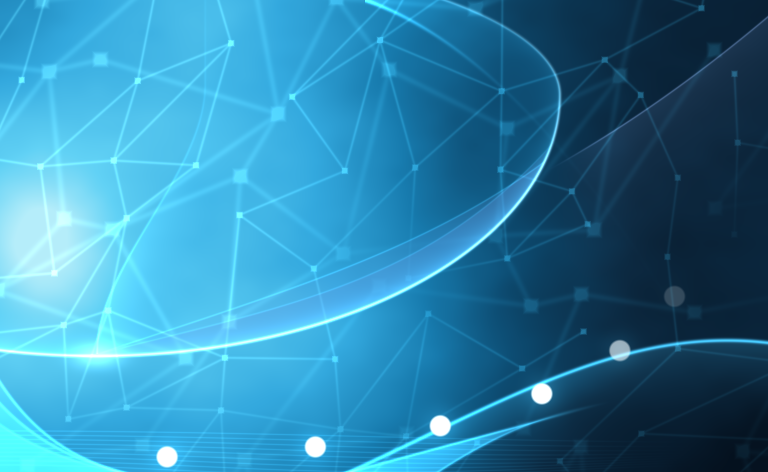
Give the GLSL for this background, as a Shadertoy shader.

```glsl
// Glowing blue backdrop: a curved glass sail, light ribbons, a node network and soft discs.

const vec3 ICE = vec3(0.71, 0.93, 0.98);
const vec3 CYAN = vec3(0.30, 0.80, 0.96);
const vec3 LAVENDER = vec3(0.40, 0.60, 0.88);

float hash(vec2 p) {
  vec3 q = fract(p.xyx * 0.1031);
  q += dot(q, q.yzx + 33.33);
  return fract((q.x + q.y) * q.z);
}

float noise(vec2 p) {
  vec2 i = floor(p), f = fract(p);
  f = f * f * (3.0 - 2.0 * f);
  return mix(mix(hash(i), hash(i + vec2(1, 0)), f.x),
             mix(hash(i + vec2(0, 1)), hash(i + 1.0), f.x), f.y);
}

float fbm(vec2 p) {
  float sum = 0.0, amp = 0.5;
  for (int i = 0; i < 4; i++, amp *= 0.5) {
    sum += amp * noise(p);
    p = p * 2.03 + 7.1;
  }
  return sum;
}

float blob(vec2 p, vec2 centre, float radius) {
  vec2 d = (p - centre) / radius;
  return exp(-dot(d, d));
}

// Approximate distance to the zero line of a field
float lineDist(float f) {
  return f / (iResolution.y * max(length(vec2(dFdx(f), dFdy(f))), 1e-6));
}

float stroke(float d, float width) {
  float w = max(width, 0.8 / iResolution.y);
  return exp(-d * d / (w * w));
}

float above(float d) { return smoothstep(-1.0, 1.0, d * iResolution.y); }

float falloff(float d, float rate) { return exp(-max(d, 0.0) * rate); }

// Light level to colour, from navy to pale ice
vec3 ramp(float t) {
  vec3 c = mix(vec3(0.015, 0.06, 0.11), vec3(0.04, 0.15, 0.24), clamp(t + 1.0, 0.0, 1.0));
  c = mix(c, vec3(0.05, 0.30, 0.45), clamp(t, 0.0, 1.0));
  c = mix(c, vec3(0.09, 0.48, 0.68), clamp(t - 1.0, 0.0, 1.0));
  c = mix(c, vec3(0.20, 0.66, 0.87), clamp(t - 2.0, 0.0, 1.0));
  c = mix(c, vec3(0.38, 0.82, 0.96), clamp(t - 3.0, 0.0, 1.0));
  return mix(c, ICE, clamp(t - 4.0, 0.0, 1.0));
}

vec2 node(vec2 id, float seed) {
  return id + 0.12 + 0.76 * vec2(hash(id + seed), hash(id + seed + 41.7));
}

float segment(vec2 p, vec2 a, vec2 b) {
  vec2 d = b - a;
  return length(p - a - d * clamp(dot(p - a, d) / dot(d, d), 0.0, 1.0));
}

// Jittered grid of soft square nodes joined to random neighbours
float network(vec2 p, float cell, float width, float seed) {
  vec2 g = p / cell;
  float sum = 0.0;
  for (int k = 0; k < 9; k++) {
    vec2 home = floor(g) + vec2(k % 3 - 1, k / 3 - 1), a = node(home, seed);
    vec2 q = abs(g - a) * cell;
    sum += 1.3 * (1.0 - smoothstep(width * 1.2, width * 3.0, max(q.x, q.y)));
    for (int n = 1; n < 4; n++) {
      vec2 next = home + vec2(n % 2, n / 2);
      float linked = step(0.42, hash(home + seed + float(n) * 17.0));
      sum += 0.6 * linked * stroke(segment(g, a, node(next, seed)) * cell, width);
    }
  }
  return min(sum, 1.5);
}

// Cloudy light falling off to the right
float backLight(vec2 p) {
  float s = 3.25 * (1.0 - smoothstep(0.35, 1.45, p.x)) - 0.25 * smoothstep(1.1, 1.6, p.x);
  s += 1.7 * blob(p, vec2(0.085, 0.49), 0.15) + 0.6 * blob(p, vec2(0.15, 0.55), 0.38);
  s += 0.55 * blob(p, vec2(0.88, 0.25), 0.27) - 1.1 * blob(p, vec2(0, 1), 0.24);
  return s - 0.6 * (1.0 - smoothstep(0.0, 0.3, p.y)) + 1.1 * (fbm(p * vec2(3, 4) + 3.0) - 0.47);
}

void mainImage(out vec4 fragColor, in vec2 fragCoord) {
  vec2 p = fragCoord / iResolution.xy * vec2(1.627, 1.0);

  // Elliptic sail with a flatter upper half
  vec2 radii = vec2(0.981, p.y > 0.7987 ? 0.305 : 0.553);
  vec2 q = (p - vec2(0.2055, 0.7987)) / radii;
  float k = length(q), rim = (1.0 - k) * k / max(length(q / radii), 1e-4), inside = above(rim);
  vec3 col = ramp(backLight(p) + 0.45 * inside * smoothstep(0.6, 1.1, p.x) * falloff(rim, 5.0));

  // Sharp and blurred network layers
  float gap = 1.0 - 0.8 * blob(p, vec2(0.86, 0.45), 0.2);
  gap *= 1.0 - 0.95 * blob(p, vec2(1.63, 0.5), 0.25);
  gap *= mix(0.45, 1.0, smoothstep(0.1, 0.3, p.y));
  float web = 0.42 * network(p, 0.19, 0.0028, 5.0) + 0.22 * network(p + 0.07, 0.25, 0.0065, 23.0);
  col += web * gap * mix(vec3(0.36, 0.50, 0.42), vec3(0.14, 0.42, 0.50), smoothstep(0.3, 1.2, p.x));

  // Translucent bands between the rim and two chords
  float t = clamp((p.x - 0.2055) / 0.953, 0.0, 1.1), t4 = t * t * t * t;
  float chord = lineDist(0.25 + 0.3136 * t + 0.0975 * t4 - p.y);
  float crease = lineDist(0.25 + 0.233 * t + 0.20 * t4 - p.y);
  float lower = inside * smoothstep(0.2, 0.23, p.x) * (1.0 - smoothstep(0.62, 0.76, p.y));
  col = mix(col, LAVENDER, lower * (0.17 * above(chord) + 0.22 * above(crease)));
  col += lower * CYAN * (0.16 * stroke(chord, 0.002) + 0.1 * stroke(crease, 0.002));

  // Bright rim, fading toward the top
  float rimFade = mix(1.0, 0.3, smoothstep(0.55, 0.95, p.y)) * max(step(0.6, p.x), step(p.y, 0.8));
  col += rimFade * (0.75 * ICE * stroke(rim, 0.0032) + 0.28 * CYAN * inside * falloff(rim, 50.0));

  // Left fold rising from the sail corner
  float rise = p.y - 0.25, side = lineDist(p.x - 0.2055 - 0.229 * smoothstep(0.0, 0.572, rise));
  float fold = 0.5 * stroke(side, 0.0025) + 0.22 * above(side) * falloff(side, 14.0);
  col += step(0.0, rise) * falloff(rise, 4.0) * fold * CYAN;
  col += 0.4 * ICE * blob(p * vec2(0.5, 1.0), vec2(0.103, 0.247), 0.025);

  // Upper streak and distant diagonal veil
  float u = p.x - 0.773, v = p.x - 1.155;
  float streak = lineDist(p.y - 1.0 + 0.35 * u + u * u);
  col += step(0.0, u) * falloff(u, 9.0) * CYAN * (0.8 * stroke(streak, 0.004) + 0.2 * above(streak));
  float veil = lineDist(0.636 + 0.55 * v + 0.31 * v * v - p.y);
  float haze = 0.18 * stroke(veil, 0.002) + 0.07 * above(veil) * falloff(veil, 9.0);
  col += smoothstep(0.0, 0.15, v) * haze * vec3(1.0, 1.1, 1.4);

  // Lower right ribbon
  float d2 = (p.x - 1.54) * (p.x - 1.54), w = 1.4 - p.x;
  float crest = lineDist(0.279 - 0.66 * d2 / (1.0 + 0.8 * d2) - p.y);
  col += CYAN * (0.75 * stroke(crest, 0.004) + 0.16 * above(crest) * falloff(crest, 18.0));
  float top = lineDist(0.27 * (p.x - 0.74) - p.y), base = lineDist(p.y - 0.155 + 0.7 * w * w);
  float ribbon = 0.4 * above(top) * above(base) + 0.5 * stroke(top, 0.003) + 0.3 * stroke(base, 0.003);
  col += (1.0 - smoothstep(1.0, 1.3, p.x)) * ribbon * CYAN;

  // Fine strands, with layered sheets at the lower left
  for (float n = 0.0; n < 9.0; n++) {
    float strand = p.y - 0.075 + 0.009 * n - 0.012 * cos(p.x * (2.0 + 0.25 * n));
    col += 0.1 * CYAN * stroke(strand, 0.0015) * (1.0 - smoothstep(0.8, 1.5, p.x));
  }
  for (float n = 0.0; n < 3.0; n++) {
    float sheet = lineDist((0.235 - 0.045 * n) * exp(-p.x * (6.5 - 0.9 * n)) - 0.045 - p.y);
    col += CYAN * (0.16 * above(sheet) + (0.5 - 0.15 * n) * stroke(sheet, 0.003));
  }

  // Soft discs climbing along an arc
  for (float n = 0.0; n < 6.0; n++) {
    vec2 centre = vec2(0.354, 0.032) + n * vec2(0.339, 0.0095) + n * n * vec2(-0.0248, 0.0117);
    float r = length(p - centre), alpha = 1.0 - 0.83 * smoothstep(3.0, 5.0, n);
    col = mix(col, vec3(0.97), alpha * (1.0 - smoothstep(0.019, 0.025, r)));
    col += 0.15 * alpha * CYAN * exp(-r * r * 700.0);
  }
  fragColor = vec4(clamp(col, 0.0, 1.0), 1.0);
}
```
